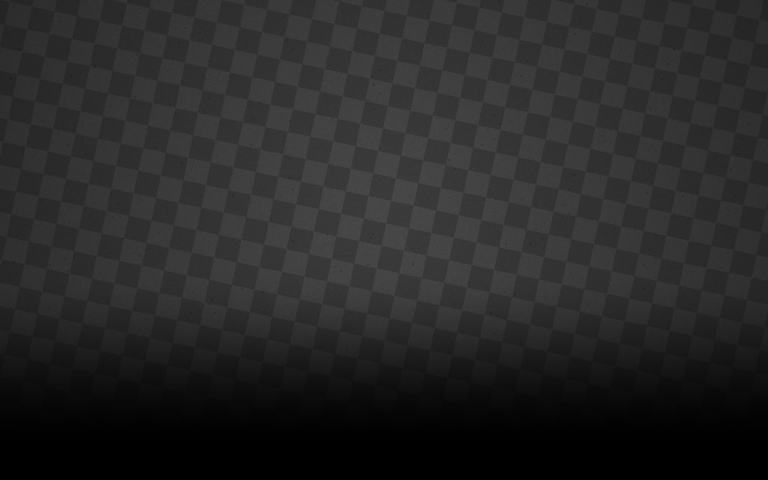
Write a WebGL 2 fragment shader that draws this background.

```glsl
#version 300 es
precision highp float;
// Tilted charcoal checkerboard under a soft central glow, fading to black below.
uniform vec2 u_resolution;
out vec4 fragColor;

float hash(vec2 p) {
    return fract(sin(dot(p, vec2(127.1, 311.7))) * 43758.5453);
}

// Signed checker: +1 in dark cells, -1 in light cells, edges one pixel soft.
float checker(vec2 p, float pixel) {
    vec2 wave = cos(3.14159 * p) / (1.5708 * pixel);
    wave = clamp(wave, -1.0, 1.0);
    return wave.x * wave.y;
}

void main() {
    // Centred coordinates, one unit is the canvas height.
    vec2 pos = (gl_FragCoord.xy - 0.5 * u_resolution) / u_resolution.y;
    float height = gl_FragCoord.y / u_resolution.y;

    // Checker grid tilted clockwise.
    float cellSize = 0.048;
    float tilt = radians(12.0);
    vec2 fromCell = pos - vec2(-0.0236, 0.0161);
    vec2 grid = vec2(cos(tilt) * fromCell.x - sin(tilt) * fromCell.y,
                     sin(tilt) * fromCell.x + cos(tilt) * fromCell.y) / cellSize;
    float cells = checker(grid, 1.0 / (u_resolution.y * cellSize));

    // Broad glow with a rounded peak.
    vec2 fromGlow = pos - vec2(0.0, 0.06);
    float glow = 0.265 - 0.118 * sqrt(dot(fromGlow, fromGlow) + 0.01);
    float shade = glow * (1.0 - 0.095 * cells);

    // Fine grain and sparse dark specks.
    vec2 grainCell = floor(pos * 320.0);
    shade *= 1.0 + 0.06 * (hash(grainCell) - 0.5);
    shade *= 1.0 - 0.15 * step(0.994, hash(grainCell + 37.0));

    // Fade into black at the bottom.
    shade *= smoothstep(0.06, 0.435, height);
    fragColor = vec4(vec3(shade), 1.0);
}
```
